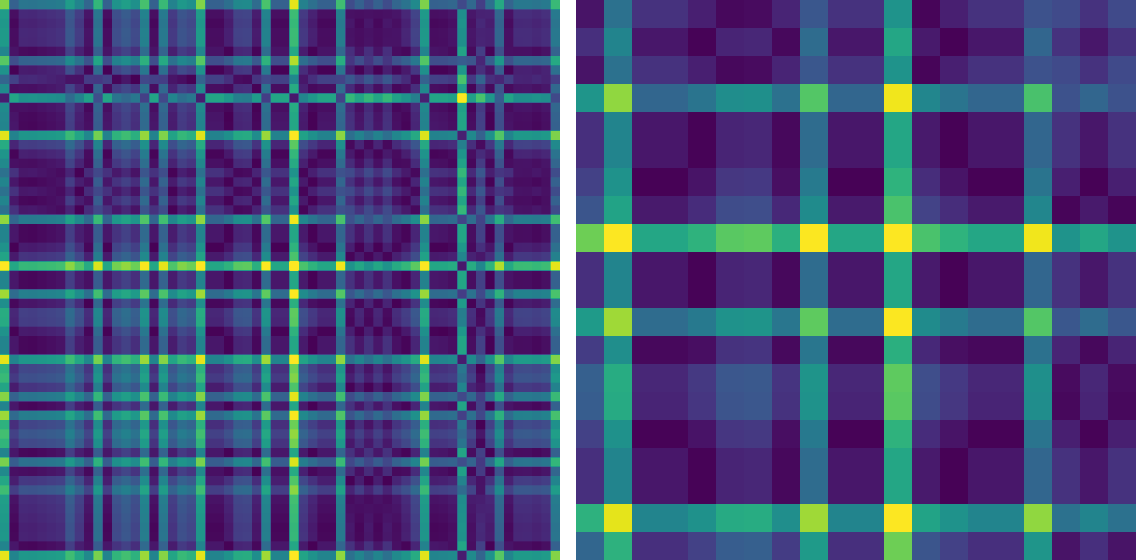
Left, the full canvas; right, a detail of the centre.
A WebGL 1 fragment shader for this pattern:

```glsl
precision highp float;

uniform vec2 u_resolution;

float slopeAt(float n) {
  return fract(sin(n * 127.1) * 43758.5) * 2.0 - 1.0;
}

float gradientNoise(float x) {
  float cell = floor(x);
  float f = x - cell;
  float left = slopeAt(cell) * f;
  float right = slopeAt(cell + 1.0) * (f - 1.0);
  return mix(left, right, f * f * (3.0 - 2.0 * f));
}

float isAt(float i, float position) {
  return 1.0 - step(0.5, abs(i - position));
}

// Bright threads with gaps that widen along the axis
float wideningThreads(float i) {
  float hit = isAt(i, 0.0);
  for (int k = 4; k <= 10; k++) {
    float n = float(k);
    hit = max(hit, isAt(i, min(n * (n + 1.0) * 0.5, 53.0)));
  }
  return hit;
}

// Signed strength of thread i, shared by columns and rows
float threadStrength(float i) {
  float slowSwell = 0.02 + 0.07 * cos((i - 12.0) * 0.12);
  float busy = step(6.5, i) * (1.0 - step(35.5, i));
  float ripple = 0.13 * busy * cos(i - 13.0);
  float undershoot = -0.08 * wideningThreads(i - 1.0);
  float ramp = 0.3 * step(i, 45.0) * exp2(i - 45.0);
  float wave = slowSwell + ripple + undershoot + ramp
             + 0.08 * gradientNoise(i * 0.37 + 0.2);
  float quiet = step(36.5, i) * (1.0 - step(42.5, i));
  float strength = max(wave, -0.03) - 0.08 * quiet * mod(i, 2.0);

  // Positive spikes: an even beat of 14, then the widening threads
  float beatHeight = 0.62 - 0.28 * min(abs(i - 31.0) / 14.0, 1.0);
  strength = mix(strength, beatHeight, isAt(mod(i, 14.0), 3.0) * step(9.0, i));
  float spikeHeight = 0.4 + 0.08 * cos(i * 0.29);
  strength = mix(strength, spikeHeight, wideningThreads(i));

  // Negative spike with a decaying echo on every second thread
  float after = i - 49.0;
  float echo = step(0.0, after) * (1.0 - mod(after, 2.0));
  return strength - 0.55 * echo * exp2(-0.8 * max(after, 0.0));
}

// Strengths on both sides of the nearest border, and the blend across it
vec3 threadPair(float c, float pixelsPerCell) {
  float border = floor(c + 0.5);
  float blend = clamp((c - border) * pixelsPerCell + 0.5, 0.0, 1.0);
  return vec3(threadStrength(border - 1.0), threadStrength(border), blend);
}

// Polynomial ramp: purple, blue, teal, green, yellow
vec3 heatColor(float t) {
  vec3 c = vec3(-5.435, 4.646, 26.312);
  c = c * t + vec3(4.776, -13.745, -65.353);
  c = c * t + vec3(6.228, 14.180, 56.691);
  c = c * t + vec3(-4.634, -5.799, -19.332);
  c = c * t + vec3(-0.331, 0.215, 0.095);
  c = c * t + vec3(0.105, 1.405, 1.385);
  return c * t + vec3(0.278, 0.005, 0.334);
}

void main() {
  vec2 grid = gl_FragCoord.xy / u_resolution * 60.0;
  vec2 pixelsPerCell = u_resolution / 60.0;
  vec3 column = threadPair(grid.x, pixelsPerCell.x);
  vec3 row = threadPair(grid.y, pixelsPerCell.y);

  // Magnitude of the crossing sums, blended over the cell borders
  vec2 below = abs(column.xy + row.x);
  vec2 above = abs(column.xy + row.y);
  vec2 sides = mix(below, above, row.z);
  float heat = min(mix(sides.x, sides.y, column.z), 1.0);
  gl_FragColor = vec4(clamp(heatColor(heat), 0.0, 1.0), 1.0);
}
```
